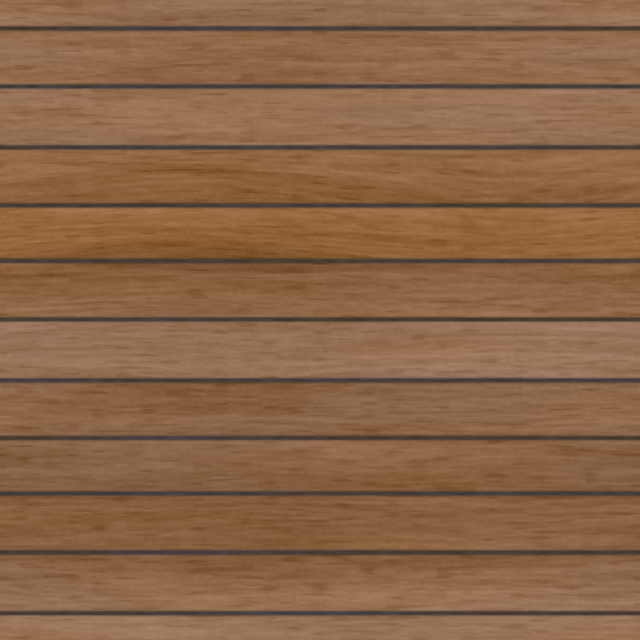
Give the GLSL for this texture, as a Shadertoy shader.

```glsl
// Wooden deck: eleven horizontal planks parted by thin dark caulked seams.
// Each plank has its own tone and warmth; stretched noise that wraps in x
// draws the fibres, pores and wavy figure. The result tiles both ways.

float hash(vec2 p) {
    vec3 q = fract(vec3(p.xyx) * 0.1031);
    q += dot(q, q.yzx + 33.33);
    return fract((q.x + q.y) * q.z);
}

// Value noise in -1..1 whose x axis repeats after 'period' cells
float noise(vec2 p, float period) {
    vec2 i = floor(p), f = fract(p);
    f = f * f * (3.0 - 2.0 * f);
    float x0 = mod(i.x, period), x1 = mod(i.x + 1.0, period);
    float low = mix(hash(vec2(x0, i.y)), hash(vec2(x1, i.y)), f.x);
    float high = mix(hash(vec2(x0, i.y + 1.0)), hash(vec2(x1, i.y + 1.0)), f.x);
    return 2.0 * mix(low, high, f.y) - 1.0;
}

// Noise stretched along the planks; cells = count across and down the canvas
float fibre(vec2 p, vec2 cells, float seed) {
    return noise(p * cells + vec2(0.0, 400.0 + seed * 61.0), cells.x);
}

// Distance of a seam from the top edge, with slightly uneven spacing
float seamAt(float k) {
    float n = mod(k, 11.0);
    return (k + 0.487) / 11.0 + 0.0021 + 0.003 * sin(1.611 * n - 2.417);
}

// Tone at the upper and lower edge of a plank, then its warmth
const vec3 PLANKS[11] = vec3[11](
    vec3(0.95, 0.6, 0.0), vec3(0.45, 0.35, 0.15), vec3(0.9, 0.75, 0.0),
    vec3(0.45, -0.1, 0.6), vec3(0.35, 0.1, 0.9), vec3(-0.05, 0.5, 0.2),
    vec3(0.85, 0.75, -0.1), vec3(0.1, 0.2, 0.0), vec3(0.25, -0.1, 0.1),
    vec3(0.0, 0.1, 0.2), vec3(-0.1, 0.9, 0.05));

void mainImage(out vec4 fragColor, in vec2 fragCoord) {
    vec2 uv = fragCoord / iResolution.xy;
    vec2 p = vec2(uv.x, 1.0 - uv.y);
    float pixel = 1.0 / iResolution.y;

    // Nearest seam, and the plank this point lies on
    float k = round(p.y * 11.0 - 0.5);
    float d = p.y - seamAt(k);
    float upper = k + step(0.0, d) - 1.0;
    float id = mod(upper + 1.0, 11.0);
    float top = seamAt(upper);
    float v = (p.y - top) / (seamAt(upper + 1.0) - top);
    vec3 plank = PLANKS[int(id)];

    // Plank space, bent so that the fibres wander
    vec2 g = vec2(p.x, p.y - top);
    float figured = smoothstep(0.1, 0.6, plank.z);
    g.y += 0.004 * fibre(g, vec2(5.0, 24.0), id);
    g.y += figured * 0.012 * cos(6.2832 * (p.x - 0.3)) * (0.4 + v);

    // Broad shading, streaks, fine fibres and short dark pores
    float tone = mix(plank.x, plank.y, smoothstep(0.0, 1.0, v));
    tone += 0.22 * fibre(g, vec2(3.0, 30.0), id + 11.0);
    tone += 0.20 * fibre(g, vec2(4.0, 85.0), id + 22.0);
    tone += 0.30 * fibre(g, vec2(9.0, 190.0), id + 33.0);
    tone += 0.28 * fibre(g, vec2(38.0, 260.0), id + 44.0);
    tone += 0.16 * fibre(g, vec2(150.0, 300.0), id + 55.0);
    tone -= 0.55 * smoothstep(0.35, 0.9, fibre(g, vec2(26.0, 210.0), id + 66.0));
    tone += 0.12 - 0.10 * cos(6.2832 * (p.x - 0.35));

    // Darker figure inside the warm planks
    float ring = fibre(g, vec2(3.0, 100.0), id + 77.0);
    tone -= figured * 0.4 * smoothstep(0.1, 0.7, ring);
    vec2 stain = (p - vec2(0.33, 0.405)) / vec2(0.20, 0.025);
    tone -= 0.6 * exp(-dot(stain, stain));

    // Warmth drifts along each plank
    float warm = plank.z + 0.25 * fibre(g, vec2(3.0, 22.0), id + 88.0);
    vec3 color = vec3(0.52, 0.37, 0.25) + tone * vec3(0.08, 0.08, 0.088)
               + warm * vec3(0.035, 0.002, -0.045);

    // Soft shade beside the seam, then the caulk, brownish to bluish grey
    float edge = abs(d);
    color *= 1.0 - 0.20 * (1.0 - smoothstep(0.0025, 0.007, edge));
    float blue = 0.5 + 0.5 * noise(vec2(p.x * 4.0, mod(k, 11.0) * 7.0), 4.0);
    vec3 caulk = mix(vec3(0.27, 0.23, 0.19), vec3(0.25, 0.25, 0.28), blue);
    caulk += 0.025 * fibre(p, vec2(60.0, 250.0), 3.0);
    float seam = 1.0 - smoothstep(-pixel, pixel, edge - 0.0028);
    color = mix(color, caulk, seam);

    fragColor = vec4(clamp(color, 0.0, 1.0), 1.0);
}
```
